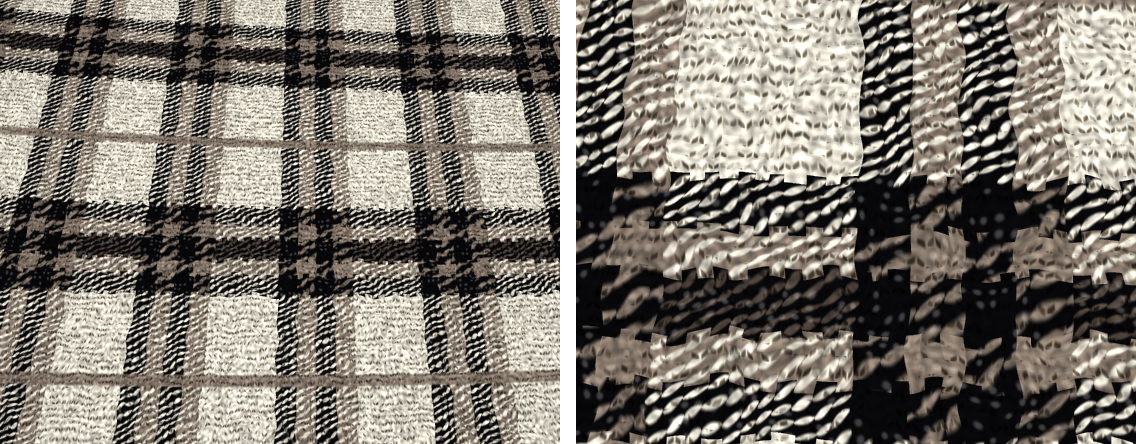
Left, the full canvas; right, a detail of the centre.
This texture is drawn by a WebGL 1 fragment shader. Its source:

```glsl
precision highp float;
// Knitted tartan cloth seen at a slant: cream ground, black and taupe stripes.
// A perspective mapping gives cloth coordinates, each stitch looks up its warp and
// weft colours, and slanted ticks of the lighter yarn lie over the darker one.

uniform vec2 u_resolution;

const vec3 CREAM = vec3(0.89, 0.87, 0.81);
const vec3 TAUPE = vec3(0.50, 0.445, 0.395);
const vec3 BLACK = vec3(0.03, 0.028, 0.036);
const vec3 DIM_TAUPE = vec3(0.30, 0.26, 0.23);
const vec3 GAP_TINT = vec3(0.40, 0.37, 0.33);

const vec2 STITCHES = vec2(23.0, 39.0); // stitches per repeat, across and down
const vec2 GROUND_SCALE = vec2(1.25, 1.12); // finer knit of the plain ground
const float STRIPE = 3.0;               // width of a vertical stripe in stitches
const float THIN_LINE = 0.020;          // half width of the thin line, in repeats
const float HORIZON = 1.531;            // vanishing line above the top edge
const float ROW_ORIGIN = 0.6128;
const float ROW_PERIOD = 0.1071;
const float TICK_SLOPE = 0.6;
const float TICK_WIDTH = 0.26;
const float TICK_SOFTNESS = 0.12;
const float CROSSING_SCALE = 0.6;       // larger checks where bands cross
const float WOBBLE = 0.7;
const float FOOTPRINT = 1.25;           // filter width in pixels
const int SAMPLES = 3;                  // antialiasing grid per axis

float hash(vec2 p) {
  return fract(sin(dot(p, vec2(127.1, 311.7))) * 43758.55);
}

vec2 gradient(vec2 p) {
  float angle = 6.2832 * hash(p);
  return vec2(cos(angle), sin(angle));
}

float gradientNoise(vec2 p) {
  vec2 i = floor(p), f = fract(p);
  vec2 w = f * f * f * (f * (f * 6.0 - 15.0) + 10.0);
  vec2 e = vec2(1.0, 0.0);
  float low = mix(dot(gradient(i), f), dot(gradient(i + e), f - e), w.x);
  float high = mix(dot(gradient(i + e.yx), f - e.yx),
                   dot(gradient(i + 1.0), f - 1.0), w.x);
  return mix(low, high, w.y);
}

// Canvas position (y downwards) to cloth repeats, with a slight sag of the rows
vec2 clothRepeats(vec2 p) {
  float t = 2.0 * p.x - 1.0;
  float sag = (0.0254 - 0.04 * p.y) * t - 0.0091 * t * t;
  float u = (p.x - 0.512 + 0.028 * p.y) / (0.1905 + 0.125 * p.y);
  float v = (ROW_ORIGIN - 1.0 / (HORIZON + p.y - sag)) / ROW_PERIOD;
  return vec2(u, v);
}

// Black, taupe, black, taupe, then cream
vec3 warpColour(float column) {
  float stripe = floor(mod(column, STITCHES.x) / STRIPE);
  if (stripe > 3.5) return CREAM;
  return mod(stripe, 2.0) < 0.5 ? BLACK : TAUPE;
}

// Symmetric band measured from its middle row
vec3 weftColour(float offset) {
  if (offset > 7.3) return CREAM;
  return offset < 1.6 || offset > 4.4 ? BLACK : TAUPE;
}

// Staggered rows: half a stitch down in every other column
vec2 stagger(vec2 st) {
  return vec2(st.x, st.y + 0.5 * mod(floor(st.x), 2.0));
}

// Leaf-shaped slanted tick, one per stitch, each a little different
float tick(vec2 st) {
  vec2 q = stagger(st);
  float vary = hash(floor(q) + 3.0) - 0.5;
  vec2 p = fract(q) - 0.5;
  float halfWidth = TICK_WIDTH * (1.0 + 0.45 * vary) * (1.0 - 3.0 * p.x * p.x);
  float axis = p.y + (TICK_SLOPE + 0.3 * vary) * p.x;
  return 1.0 - smoothstep(-TICK_SOFTNESS, TICK_SOFTNESS, abs(axis) - halfWidth);
}

// Plain knit: short broken dashes in chevrons, 1 in the gaps
float knitGaps(vec2 st) {
  float y = fract(st.y + 0.7 * abs(fract(st.x) - 0.5)) - 0.5;
  float along = abs(fract(2.0 * st.x) - 0.5);
  float depth = smoothstep(0.05, 0.8, hash(floor(st * vec2(2.0, 1.0))));
  return depth * smoothstep(0.2, 0.46, abs(y)) * (1.0 - smoothstep(0.25, 0.5, along));
}

vec3 cloth(vec2 p) {
  vec2 repeats = clothRepeats(p);
  vec2 st = repeats * STITCHES;
  st += WOBBLE * vec2(gradientNoise(st * 0.35), gradientNoise(st * 0.35 + 41.0));

  // Yarn colours of this stitch
  vec2 cell = floor(stagger(st));
  float row = cell.y + 0.5 - 0.5 * mod(cell.x, 2.0);
  float offset = abs(mod(row + 0.5 * STITCHES.y, STITCHES.y) - 0.5 * STITCHES.y);
  vec3 warp = warpColour(cell.x);
  vec3 weft = weftColour(offset);
  bool crossing = warp.g < 0.8 && weft.g < 0.8;
  if (offset < 1.6 && warp.g > 0.8) warp = DIM_TAUPE;

  // Lighter ticks over darker yarn, coarser where bands cross
  vec3 light = warp.g > weft.g ? warp : weft;
  vec3 dark = warp.g > weft.g ? weft : warp;
  float cover = crossing ? tick(st * CROSSING_SCALE) : tick(st);
  vec3 colour = mix(dark, light, cover);

  // Thin taupe line halfway between the bands
  float lineDistance = abs(fract(repeats.y) - 0.5);
  float line = 1.0 - smoothstep(THIN_LINE - 0.005, THIN_LINE + 0.005, lineDistance);
  colour = mix(colour, TAUPE, line * 0.9);

  // Gaps, uneven yarn and small pale flecks
  colour *= mix(vec3(1.0), GAP_TINT, knitGaps(st * GROUND_SCALE));
  colour *= 1.0 + 0.2 * (hash(cell) - 0.5) + 0.5 * gradientNoise(st * 2.1);
  float spot = 1.0 - smoothstep(0.1, 0.4, length(fract(st * 1.4) - 0.5));
  float fleck = spot * step(0.6, hash(floor(st * 1.4) + 7.0));
  return colour + 0.22 * fleck * (1.0 - colour.g);
}

void main() {
  vec3 sum = vec3(0.0);
  for (int j = 0; j < SAMPLES; j++) {
    for (int i = 0; i < SAMPLES; i++) {
      vec2 jitter = (vec2(float(i), float(j)) + 0.5) / float(SAMPLES) - 0.5;
      vec2 pixel = gl_FragCoord.xy + FOOTPRINT * jitter;
      sum += cloth(vec2(pixel.x, u_resolution.y - pixel.y) / u_resolution.x);
    }
  }
  vec3 colour = sum / float(SAMPLES * SAMPLES);
  vec2 centred = gl_FragCoord.xy / u_resolution - 0.5;
  gl_FragColor = vec4(colour * (1.03 - 0.16 * dot(centred, centred)), 1.0);
}
```
